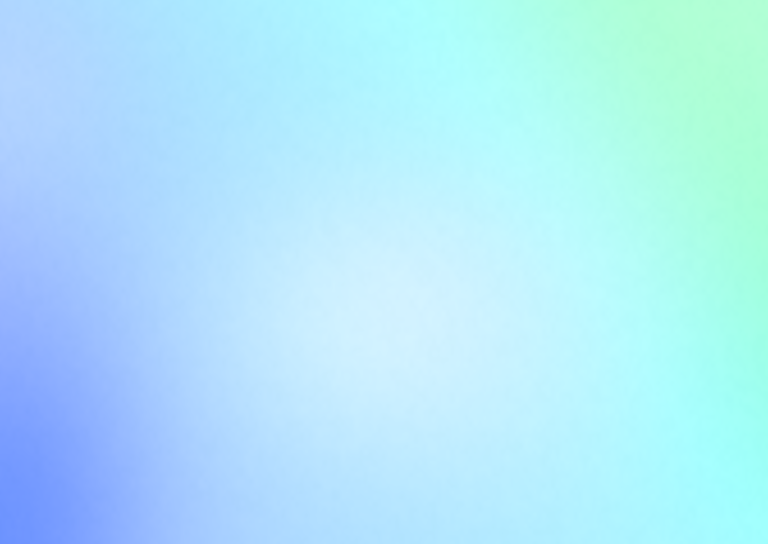
Give the GLSL for this background, as a Shadertoy shader.

```glsl
// A soft pastel backdrop: periwinkle at the left, aqua along a slanted
// crest, mint at the right, with a pale glow below the centre.
// A diagonal ramp is tinted by elliptical glows, then faintly grained.

#define CREST_X 0.53       // where the aqua crest meets the top edge
#define CREST_SLANT 0.47   // how far it drifts right on the way down
#define CREST_SOFT 0.02    // rounding of the crest
#define BLUE_SLOPE 0.31    // loss of green towards the left
#define MINT_DEPTH 0.165   // loss of blue towards the right
#define GLOW_CENTRE vec2(0.515, 0.42)
#define GLOW_SIZE vec2(0.235, 0.28)
#define GRAIN_CELLS vec2(80.0, 45.0)
#define GRAIN_STRENGTH 0.010

const vec3 AQUA = vec3(0.67, 1.00, 1.00);
const vec3 PALE = vec3(0.83, 0.95, 1.00);
const vec3 DEEP_BLUE = vec3(0.43, 0.58, 1.00);
const vec3 LAVENDER = vec3(0.71, 0.84, 1.00);

float hash(vec2 p) {
    return fract(sin(dot(p, vec2(127.1, 311.7))) * 43758.5);
}

// Smooth value noise from 0 to 1
float noise(vec2 p) {
    vec2 cell = floor(p);
    vec2 f = smoothstep(0.0, 1.0, p - cell);
    float low = mix(hash(cell), hash(cell + vec2(1, 0)), f.x);
    float high = mix(hash(cell + vec2(0, 1)), hash(cell + vec2(1, 1)), f.x);
    return mix(low, high, f.y);
}

// Elliptical Gaussian falloff, 1 at its centre
float glow(vec2 uv, vec2 centre, vec2 size) {
    vec2 d = (uv - centre) / size;
    return exp(-dot(d, d));
}

// Ramp across the slanted crest: blue, aqua, mint
vec3 diagonalRamp(vec2 uv) {
    float down = 1.0 - uv.y;
    float side = uv.x - CREST_X - CREST_SLANT * down;
    float leftward = 0.5 * (sqrt(side * side + CREST_SOFT * CREST_SOFT) - side);
    vec3 color = AQUA;
    color.g -= (BLUE_SLOPE - 0.07 * down * down) * leftward;
    color.b -= MINT_DEPTH * smoothstep(-0.04, 0.34, side);
    return color;
}

void mainImage(out vec4 fragColor, in vec2 fragCoord) {
    vec2 uv = fragCoord / iResolution.xy;
    vec3 color = diagonalRamp(uv);

    // Cooler right edge and a lime corner above it
    color.r -= 0.06 * glow(uv, vec2(1.02, 0.25), vec2(0.16, 0.38));
    color.r += 0.025 * glow(uv, vec2(1.0, 1.0), vec2(0.18, 0.20));

    // Large tints: blue corner, lavender patch, central light and its haze
    color = mix(color, DEEP_BLUE, glow(uv, vec2(0.0), vec2(0.19, 0.44)));
    color = mix(color, LAVENDER, 0.7 * glow(uv, vec2(0.02, 0.85), vec2(0.12, 0.18)));
    color.r += 0.045 * glow(uv, vec2(0.68, 0.36), vec2(0.20, 0.40));
    color = mix(color, PALE, 0.95 * glow(uv, GLOW_CENTRE, GLOW_SIZE));

    // Faint streaky grain
    float grain = noise(uv * GRAIN_CELLS) + noise(uv * GRAIN_CELLS * 2.1) - 1.0;
    color += GRAIN_STRENGTH * grain * vec3(1.0, 0.7, 0.5);

    fragColor = vec4(clamp(color, 0.0, 1.0), 1.0);
}
```
